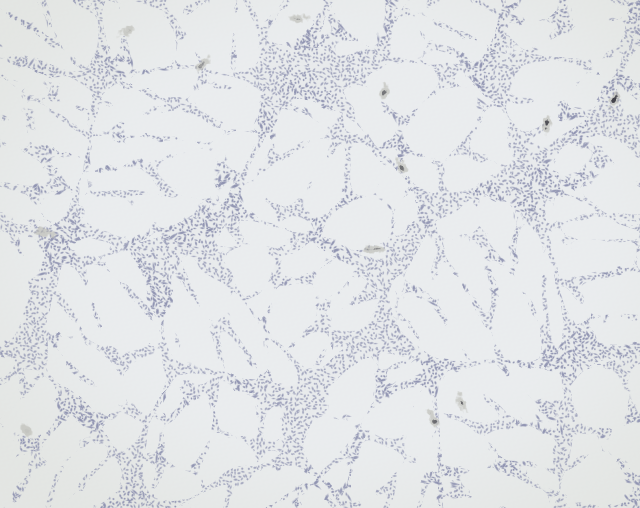
This texture is drawn by a WebGL 2 fragment shader. Its source:

```glsl
#version 300 es
precision highp float;

#define GRAIN_SIZE 0.27
#define ARM_SIZE vec2(0.080, 0.135)
#define ROUNDING 13.0
#define POOL_WIDTH 0.017
#define FINE_PITCH 0.0073
#define COARSE_PITCH 0.0150
#define SOFTNESS 0.0016
#define BLEMISHES 12
#define MATRIX_COLOR vec3(0.917, 0.927, 0.934)
#define EDGE_COLOR vec3(0.890, 0.899, 0.888)
#define PARTICLE_COLOR vec3(0.57, 0.585, 0.70)

uniform vec2 u_resolution;
out vec4 fragColor;

vec2 hash(vec2 p) {
  vec3 q = fract(p.xyx * vec3(0.1031, 0.1030, 0.0973));
  q += dot(q, q.yzx + 33.33);
  return fract((q.xx + q.yz) * q.zy);
}

mat2 rotation(float angle) {
  float c = cos(angle), s = sin(angle);
  return mat2(c, s, -s, c);
}

// Layered sines, roughly -1 to 1
float waves(vec2 p) {
  float sum = 0.0, amplitude = 0.5;
  for (int i = 0; i < 4; i++) {
    p = mat2(0.8, 0.6, -0.6, 0.8) * p * 1.6 + 1.7;
    sum += amplitude * sin(p.x + 1.3 * sin(p.y));
    amplitude *= 0.65;
  }
  return sum;
}

// Cellular pattern: x = rounded distance to the border, yz = cell id
vec3 cells(vec2 p) {
  vec2 base = floor(p), f = p - base, nearest, id;
  float best = 9.0;
  for (int j = -1; j <= 1; j++)
  for (int i = -1; i <= 1; i++) {
    vec2 cell = vec2(i, j);
    vec2 r = cell + hash(base + cell) - f;
    if (dot(r, r) < best) {
      best = dot(r, r);
      nearest = r;
      id = base + cell;
    }
  }
  float sum = 0.0;
  for (int j = -2; j <= 2; j++)
  for (int i = -2; i <= 2; i++) {
    vec2 cell = vec2(i, j);
    vec2 r = cell + hash(base + cell) - f;
    vec2 across = r - nearest;
    if (dot(across, across) > 1e-4)
      sum += exp(-ROUNDING * dot(0.5 * (nearest + r), normalize(across)));
  }
  return vec3(-log(sum) / ROUNDING, id);
}

// Distance to scattered, randomly turned ellipses
float particles(vec2 p, float pitch, vec2 size, float fill) {
  p /= pitch;
  vec2 base = floor(p);
  float d = 1.0;
  for (int j = -1; j <= 1; j++)
  for (int i = -1; i <= 1; i++) {
    vec2 cell = base + vec2(i, j);
    vec2 shape = hash(cell + 71.0);
    if (hash(cell + 137.0).x > fill) continue;
    vec2 v = rotation(6.283 * shape.x) * (p - cell - 0.1 - 0.8 * hash(cell));
    vec2 radii = size * vec2(mix(0.6, 1.4, shape.y), mix(0.7, 1.2, shape.x));
    d = min(d, (length(v / radii) - 1.0) * radii.y);
  }
  return d * pitch;
}

void main() {
  vec2 p = gl_FragCoord.xy / u_resolution.y;
  vec2 uv = gl_FragCoord.xy / u_resolution;
  float soft = max(SOFTNESS, 0.65 / u_resolution.y);

  // Grains, each split into parallel rounded arms
  vec2 warped = p + 0.008 * vec2(waves(p * 11.0), waves(p * 11.0 + 40.0));
  vec3 grain = cells(warped / GRAIN_SIZE + 20.0);
  vec2 trait = hash(grain.yz + 9.0);
  vec2 armSize = ARM_SIZE * vec2(mix(0.8, 1.2, trait.y), mix(0.75, 1.5, trait.x));
  vec2 armPoint = rotation(3.1416 * trait.x) * warped / armSize;
  float armEdge = cells(armPoint + 50.0 + 30.0 * trait).x * armSize.x;
  float grainEdge = grain.x * GRAIN_SIZE;

  // Network between the arms: small pools and broken thin seams
  float pool = smoothstep(-0.1, 0.8, waves(p * 9.0 + 3.0));
  float seam = -0.0045 + 0.0075 * smoothstep(-0.5, 0.3, waves(p * 24.0));
  seam += 0.009 * pool * exp(-max(grainEdge, 0.0) / 0.035);
  float rim = 0.003 * smoothstep(-0.7, 0.0, waves(p * 20.0 + 60.0)) - 0.001;
  float band = max(rim + POOL_WIDTH * pool - grainEdge, seam - armEdge);

  // Fine and coarse particles inside the network
  float fine = particles(p, FINE_PITCH, vec2(0.36, 0.23), 0.85);
  float cluster = smoothstep(-0.1, 0.7, waves(p * 16.0 + 80.0));
  float coarse = particles(p, COARSE_PITCH, vec2(0.42, 0.16), 0.5 * cluster);
  float d = min(max(fine, -band - 0.0004), max(coarse, -band - 0.0035));
  float ink = smoothstep(soft, -soft, d);

  // Bright matrix with uneven lighting
  float falloff = smoothstep(0.36, 0.72, length(uv - vec2(0.54, 0.53)));
  vec3 color = mix(MATRIX_COLOR, EDGE_COLOR, falloff);
  color -= 0.008 * smoothstep(-0.002, 0.006, band);
  color += 0.002 * waves(p * 300.0);
  color = mix(color, PARTICLE_COLOR, ink * mix(0.8, 1.0, cluster));

  // Sparse blemishes: grey-beige stain with a dark core
  for (int i = 0; i < BLEMISHES; i++) {
    vec2 h = hash(vec2(i, 5) * 3.7 + 11.0);
    vec2 v = rotation(6.283 * h.y) * (p - h * vec2(u_resolution.x / u_resolution.y, 1.0));
    float r = length(v * vec2(0.5, 1.1)) + 0.004 * waves(p * 110.0);
    float stain = smoothstep(0.011, 0.006, r);
    color = mix(color, vec3(0.72, 0.72, 0.69), 0.6 * stain);
    color = mix(color, vec3(0.24, 0.24, 0.27), smoothstep(0.004, 0.001, r) * h.x);
  }
  fragColor = vec4(color, 1.0);
}
```
